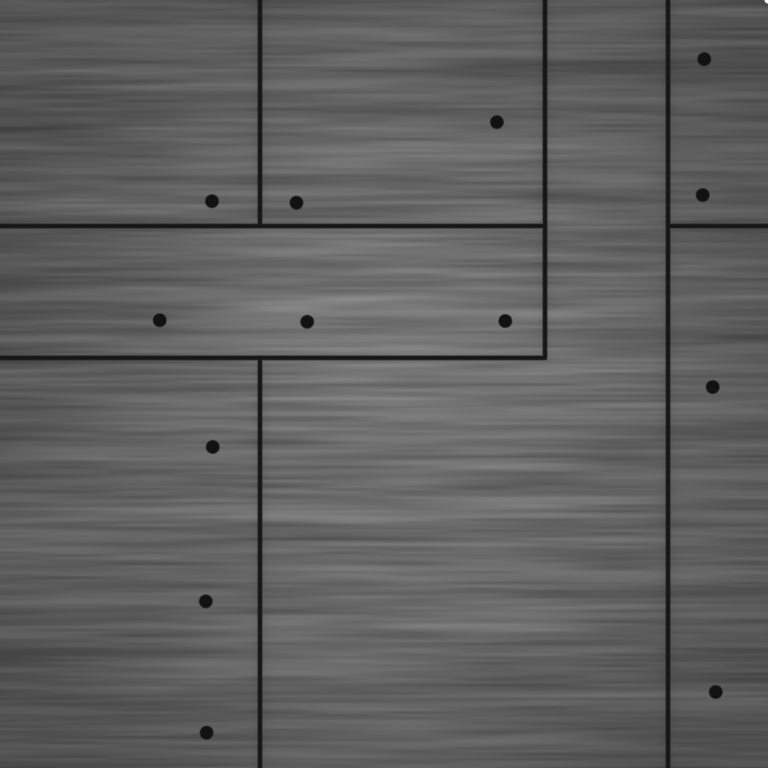
Reproduce this texture procedurally as a Shadertoy shader.

```glsl
// Brushed dark steel plates with black seams, small rivets and a soft central sheen.

const vec2 RIVETS[13] = vec2[13](
    vec2(0.917, 0.923), vec2(0.647, 0.841), vec2(0.915, 0.746),
    vec2(0.276, 0.738), vec2(0.386, 0.736), vec2(0.208, 0.583),
    vec2(0.400, 0.581), vec2(0.658, 0.582), vec2(0.928, 0.496),
    vec2(0.277, 0.418), vec2(0.268, 0.217), vec2(0.932, 0.099),
    vec2(0.269, 0.046));

float hash(vec2 p) {
    vec3 q = fract(p.xyx * vec3(0.1031, 0.1030, 0.0973));
    q += dot(q, q.yzx + 33.33);
    return fract((q.x + q.y) * q.z);
}

float valueNoise(vec2 p) {
    vec2 cell = floor(p), f = fract(p);
    f = f * f * (3.0 - 2.0 * f);
    return mix(mix(hash(cell), hash(cell + vec2(1, 0)), f.x),
               mix(hash(cell + vec2(0, 1)), hash(cell + vec2(1, 1)), f.x), f.y);
}

// Horizontal scratches: layers of noise stretched along x, centred on zero
float brushed(vec2 p) {
    float sum = 0.0;
    vec2 scale = vec2(2.3, 52.0);
    float weight = 0.5;
    for (int i = 0; i < 4; i++) {
        sum += weight * (valueNoise(p * scale + float(i) * 37.3) - 0.5);
        scale *= vec2(1.7, 1.75);
        weight *= 0.95;
    }
    return sum;
}

float segmentDistance(vec2 p, vec2 a, vec2 b) {
    vec2 ap = p - a, ab = b - a;
    return length(ap - ab * clamp(dot(ap, ab) / dot(ab, ab), 0.0, 1.0));
}

float seamDistance(vec2 p) {
    const float left = 0.3385, middle = 0.7096, right = 0.8698;
    const float upper = 0.7057, lower = 0.534;
    float d = abs(p.x - right);
    d = min(d, segmentDistance(p, vec2(left, upper), vec2(left, 1.1)));
    d = min(d, segmentDistance(p, vec2(left, -0.1), vec2(left, lower)));
    d = min(d, segmentDistance(p, vec2(middle, lower), vec2(middle, 1.1)));
    d = min(d, segmentDistance(p, vec2(-0.1, upper), vec2(middle, upper)));
    d = min(d, segmentDistance(p, vec2(right, upper), vec2(1.1, upper)));
    return min(d, segmentDistance(p, vec2(-0.1, lower), vec2(middle, lower)));
}

float rivetDistance(vec2 p) {
    float d = 1.0;
    for (int i = 0; i < RIVETS.length(); i++) d = min(d, distance(p, RIVETS[i]));
    return d;
}

void mainImage(out vec4 fragColor, in vec2 fragCoord) {
    vec2 uv = fragCoord / iResolution.xy;
    float soft = max(0.0016, 0.75 / iResolution.y);

    // Sheen that fades toward the corners
    vec2 fromSheen = (uv - vec2(0.53, 0.49)) * vec2(1.0, 0.95);
    float shade = 0.295 + 0.165 * exp(-4.2 * dot(fromSheen, fromSheen));
    shade *= 1.0 + 0.36 * brushed(uv);

    // Seams, with a faint shadow beside them
    float seam = seamDistance(uv);
    shade *= 1.0 - 0.12 * exp(-seam * 160.0);
    shade = mix(0.085, shade, smoothstep(0.0029 - soft, 0.0029 + soft, seam));

    // Rivets
    float rivet = rivetDistance(uv);
    shade = mix(0.07, shade, smoothstep(0.0088 - soft, 0.0088 + soft, rivet));

    // Bright chip in the upper right corner
    shade = mix(1.0, shade, smoothstep(0.003, 0.006, distance(uv, vec2(1.0))));

    fragColor = vec4(vec3(shade), 1.0);
}
```
